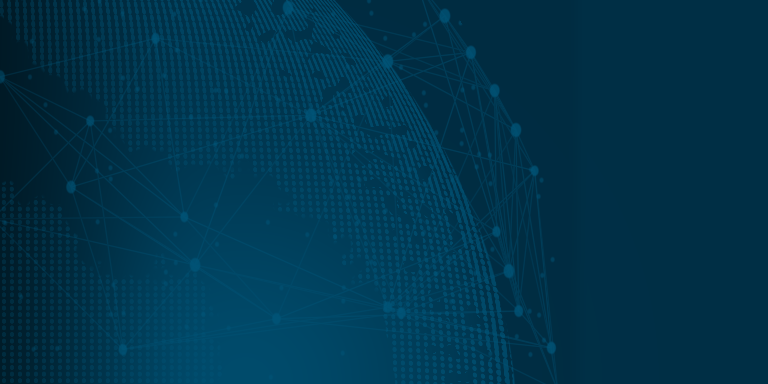
Reproduce this background procedurally as a Shadertoy shader.

```glsl
// A dotted globe, lit from below, wrapped in a faint web of linked nodes.
// Dots sit on upright columns that lean over near the rim, cut into land by
// gradient noise; links join pairs of nodes on the surface and an outer arc.

const vec2 GLOBE_CENTER = vec2(-0.316, -0.167);
const float GLOBE_RADIUS = 1.665;
const int HUBS = 14;
const int NODES = 25;

float hash(vec2 p) {
    return fract(sin(dot(p, vec2(127.1, 311.7))) * 43758.55);
}

float gradientNoise(vec2 p) {
    vec2 cell = floor(p), f = fract(p);
    vec2 u = f * f * (3.0 - 2.0 * f);
    float corner[4];
    for (int k = 0; k < 4; k++) {
        vec2 o = vec2(k & 1, k >> 1);
        float a = 6.2832 * hash(cell + o);
        corner[k] = dot(vec2(cos(a), sin(a)), f - o);
    }
    return mix(mix(corner[0], corner[1], u.x), mix(corner[2], corner[3], u.x), u.y);
}

float segmentDistance(vec2 p, vec2 a, vec2 b) {
    vec2 ab = b - a;
    return length(p - a - ab * clamp(dot(p - a, ab) / dot(ab, ab), 0.0, 1.0));
}

// Surface hubs come first, then nodes spaced evenly along the outer arc.
vec2 nodePosition(int i) {
    vec2 hubs[HUBS] = vec2[HUBS](
        vec2(0.75, 0.98), vec2(0.405, 0.90), vec2(0.235, 0.685), vec2(0.185, 0.513),
        vec2(0.48, 0.435), vec2(0.508, 0.31), vec2(0.32, 0.09), vec2(1.01, 0.20),
        vec2(0.81, 0.70), vec2(1.01, 0.84), vec2(0.0, 0.80), vec2(-0.02, 0.43),
        vec2(1.045, 0.185), vec2(0.72, 0.17));
    if (i < HUBS) return hubs[i];
    float angle = 0.715 - 0.063 * float(i - HUBS);
    float radius = mix(1.705, 1.855, smoothstep(0.35, 0.39, angle));
    radius += 0.07 * smoothstep(0.2, 0.14, angle);
    return GLOBE_CENTER + radius * vec2(cos(angle), sin(angle));
}

// Positive on land: a wide band under the rim and a patch at the lower left.
float landField(vec2 p, float rim) {
    float coast = min(max(0.94 - 0.93 * p.x, 0.58), 1.21 - 0.97 * p.x);
    coast = min(coast, 6.0 * (1.03 - p.x));
    float gaps = 0.2 + gradientNoise(p * vec2(24.0, 28.0));
    float nearRim = smoothstep(-0.3, -0.2, rim) * smoothstep(-0.02, -0.06, rim);
    float band = min(p.y - coast, mix(1.0, gaps, nearRim));
    float patchTop = mix(0.5, 0.29, smoothstep(0.13, 0.25, p.x));
    float lowerPatch = min(patchTop - p.y, 0.55 - p.x);
    return max(band, lowerPatch) + 0.08 * gradientNoise(p * 9.0) + 0.07 * gradientNoise(p * 25.0);
}

// Upright ovals that stretch into short streaks along the rim
float globeDots(vec2 p, float rim) {
    float rimX = GLOBE_CENTER.x + sqrt(pow(GLOBE_RADIUS, 2.0) - pow(p.y - GLOBE_CENTER.y, 2.0));
    float across = min(p.x - rimX, 0.0);
    float column = p.x + 0.75 * exp(4.5 * across) * (1.34 - rimX);
    float row = p.y + 0.04 * exp(7.0 * across);
    vec2 grid = vec2(column / 0.0208, row / 0.0172);
    vec2 blur = min(fwidth(grid), vec2(0.7));
    float streak = smoothstep(-0.1, 0.0, rim + 0.14 * smoothstep(0.35, 0.8, p.y));
    streak *= smoothstep(-0.2, 0.2, gradientNoise(p * vec2(40.0, 26.0)));
    float upright = mix(0.85, 0.6, smoothstep(0.5, 0.9, p.y));
    float d = length((fract(grid) - 0.5) * vec2(1.2, mix(upright, 0.3, streak)));
    float w = 0.4 * max(blur.x, blur.y);
    float radius = 0.32 + 0.08 * smoothstep(-0.08, 0.0, rim);
    return 1.0 - smoothstep(radius - w, radius + w, d);
}

float specks(vec2 p, float px, float density) {
    vec2 grid = p / 0.034, cell = floor(grid);
    vec2 jitter = 0.25 + 0.5 * vec2(hash(cell + 3.1), hash(cell + 7.7));
    float d = length((fract(grid) - jitter) * vec2(1.0, 0.8)) * 0.034;
    return step(1.0 - density, hash(cell)) * (1.0 - smoothstep(0.005 - px, 0.005 + px, d));
}

void mainImage(out vec4 fragColor, in vec2 fragCoord) {
    float px = 1.0 / iResolution.y;
    vec2 p = fragCoord * px;
    float rim = length(p - GLOBE_CENTER) - GLOBE_RADIUS;
    float inside = 1.0 - smoothstep(-px, px, rim);

    // Backdrop: flat right side, dark left edge, glow at the bottom of the globe
    vec3 color = mix(vec3(0.0, 0.172, 0.256), vec3(0.0, 0.185, 0.272), smoothstep(1.48, 1.53, p.x));
    vec2 fromGlow = p - vec2(0.64, 0.0);
    float glow = exp(-dot(fromGlow, fromGlow) / 0.26);
    float body = smoothstep(0.01, -0.1, rim);
    color += vec3(0.0, 0.1, 0.135) * glow * mix(0.35, 1.0, body);
    color += vec3(0.0, 0.022, 0.03) * body;
    float leftLight = smoothstep(-0.18, 0.55, p.x);
    color *= mix(0.42, 1.0, leftLight);

    // Land dots, stronger toward the rim
    vec3 ink = vec3(0.0, 0.335, 0.475);
    float land = smoothstep(-0.012, 0.012, landField(p, rim)) * inside;
    float strength = mix(0.34, 0.66, smoothstep(-0.6, -0.04, rim)) * mix(0.75, 1.0, leftLight);
    color = mix(color, ink, globeDots(p, rim) * land * strength);

    // Loose specks over the sea and just beyond the rim
    float halo = smoothstep(0.24, 0.1, rim) * step(0.0, rim);
    float density = mix(0.2 * halo, 0.07, inside);
    color = mix(color, ink, 0.5 * specks(p, px, density) * mix(0.6, 1.0, leftLight));

    // Links of varied strength between nearby nodes, and the oval nodes
    float links = 0.0, nodes = 0.0;
    for (int i = 0; i < NODES; i++) {
        vec2 a = nodePosition(i);
        float size = 0.010 + 0.004 * hash(vec2(i, 5));
        float d = length((p - a) * vec2(1.0, 0.75));
        nodes = max(nodes, 1.0 - smoothstep(size - px, size + px, d));
        for (int j = i + 1; j < NODES; j++) {
            vec2 b = nodePosition(j);
            float pick = hash(vec2(i, j));
            if (distance(a, b) > 0.75 || pick < 0.35) continue;
            float line = 1.0 - smoothstep(0.0, 0.0008 + px, segmentDistance(p, a, b));
            links = max(links, line * mix(0.4, 1.0, pick));
        }
    }
    color = mix(color, ink, links * 0.42 * mix(0.6, 1.0, leftLight));
    color = mix(color, ink, nodes * 0.75 * mix(0.6, 1.0, leftLight));

    fragColor = vec4(color, 1.0);
}
```
